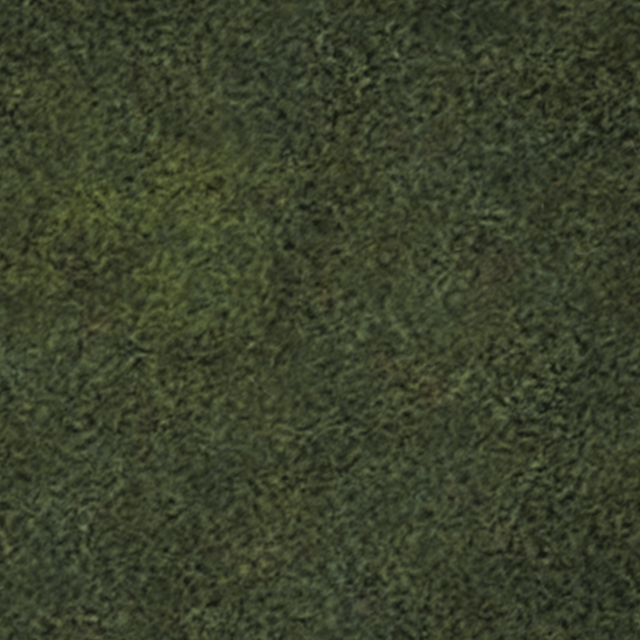
This texture is drawn by a three.js fragment shader. Its source:

```glsl
varying vec2 vUv;

vec2 hash2(vec2 p) {
  vec3 q = fract(p.xyx * vec3(0.1031, 0.1030, 0.0973));
  q += dot(q, q.yzx + 33.33);
  return fract((q.xx + q.yz) * q.zy);
}

float gradientAt(vec2 cell, vec2 offset) {
  return dot(hash2(cell) * 2.0 - 1.0, offset);
}

// Gradient noise, roughly -0.7 to 0.7
float noise(vec2 p) {
  vec2 i = floor(p), f = fract(p);
  vec2 u = f * f * f * (f * (f * 6.0 - 15.0) + 10.0);
  vec2 e = vec2(1.0, 0.0);
  float low = mix(gradientAt(i, f), gradientAt(i + e, f - e), u.x);
  float high = mix(gradientAt(i + e.yx, f - e.yx), gradientAt(i + 1.0, f - 1.0), u.x);
  return mix(low, high, u.y);
}

float fbm(vec2 p) {
  float sum = 0.0, amplitude = 1.0;
  for (int i = 0; i < 4; i++) {
    sum += amplitude * noise(p);
    p = mat2(1.6, 1.2, -1.2, 1.6) * p + 17.3;
    amplitude *= 0.55;
  }
  return sum;
}

vec2 turn(vec2 p, float angle) {
  float c = cos(angle), s = sin(angle);
  return vec2(c * p.x + s * p.y, c * p.y - s * p.x);
}

// Small leaves, mostly leaning up to the right
float leafGrain(vec2 uv) {
  vec2 bend = vec2(noise(uv * 24.0 + 3.0), noise(uv * 24.0 + 71.0));
  vec2 p = uv + bend * 0.012;
  float leaves = noise(turn(p, 0.6) * vec2(60.0, 92.0) + 40.0);
  float crossing = noise(turn(p, -0.5) * vec2(76.0, 98.0) + 90.0);
  float specks = noise(turn(uv, 0.8) * vec2(130.0, 165.0) + 150.0);
  return leaves + 0.7 * crossing + 0.5 * specks;
}

// Soft mask of a slightly bowed stroke
float stroke(vec2 p, float halfLength, float bow, float width) {
  float t = p.x / halfLength;
  float d = abs(p.y - bow * (1.0 - t * t));
  return smoothstep(width, 0.0, d) * smoothstep(1.0, 0.6, abs(t));
}

void main() {
  vec2 uv = vUv;
  float patches = fbm(uv * 5.0 + 11.0);
  float clumps = fbm(uv * 17.0 + 57.0);
  float cover = fbm(uv * 6.5 + 131.0);
  vec2 glowOffset = turn(uv - vec2(0.22, 0.63), -0.4) / vec2(0.3, 0.2);
  float mossGlow = exp(-dot(glowOffset, glowOffset)) * smoothstep(-0.6, 0.5, patches + clumps);

  // Light and shade
  float grain = leafGrain(uv);
  float contrast = clamp(0.195 + 0.11 * cover + 0.07 * clumps, 0.09, 0.3);
  float tone = 0.26 + grain * contrast + 0.045 * patches + 0.05 * clumps + 0.035 * mossGlow;
  tone -= 0.035 * smoothstep(0.3, 0.75, length(uv - vec2(0.38, 0.45)));
  tone = max(tone, 0.085 + 0.25 * tone);

  // Hue drifts between olive, brown and bluish green
  float warmth = 0.6 * fbm(uv * 6.0 + 211.0) + 0.6 * noise(uv * 48.0 + 9.0);
  float brown = smoothstep(0.1, 0.8, fbm(uv * 11.0 + 307.0));
  vec3 tint = vec3(0.9, 1.0, 0.675);
  tint += warmth * vec3(0.07, 0.0, -0.13);
  tint += brown * vec3(0.05, -0.03, 0.0);
  tint.b -= 0.12 * mossGlow;
  vec3 color = tone * tint;

  // Pale stems
  for (int i = 0; i < 22; i++) {
    vec2 seed = vec2(float(i) * 3.7 + 5.0, 19.0);
    vec2 shape = hash2(seed + 43.0);
    vec2 p = turn(uv - hash2(seed), shape.x * 3.14);
    p.y += 0.006 * noise(uv * 45.0);
    float stem = stroke(p, 0.012 + 0.026 * shape.y, 0.012 * (shape.x - 0.5), 0.0042);
    stem *= smoothstep(-0.5, 0.3, grain);
    color = mix(color, vec3(0.39, 0.42, 0.34), stem * (0.2 + 0.35 * shape.y));
  }

  // Rusty and grey flecks
  for (int i = 0; i < 16; i++) {
    vec2 seed = vec2(float(i) * 5.3 + 2.0, 83.0);
    vec2 shape = hash2(seed + 29.0);
    vec2 p = turn(uv - hash2(seed), shape.x * 3.14);
    float fleck = smoothstep(1.0, 0.2, length(p / vec2(0.007, 0.004)));
    vec3 fleckColor = shape.y < 0.4 ? vec3(0.36, 0.25, 0.15) : vec3(0.37, 0.42, 0.37);
    color = mix(color, fleckColor, fleck * 0.5);
  }

  gl_FragColor = vec4(color, 1.0);
}
```
